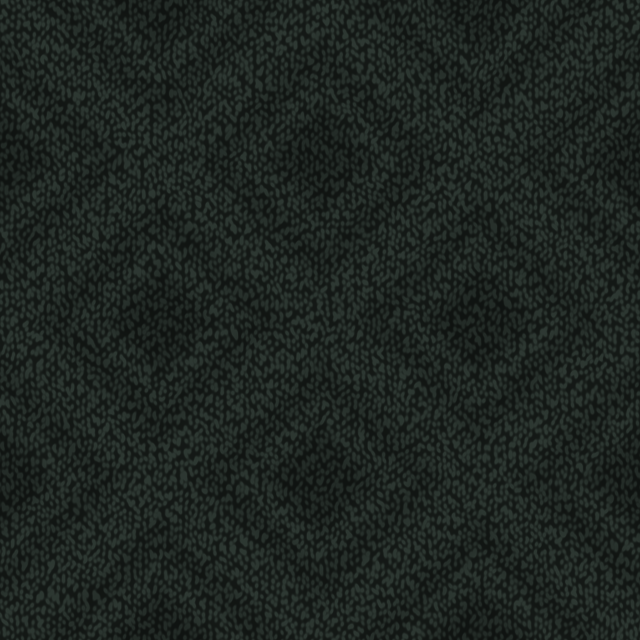
Give the GLSL for this texture, as a three.js fragment shader.

```glsl
// Dark green pebbled cloth with a soft pattern of nested diamonds.
// Staggered columns of soft, slightly slanted blobs form the upright grains;
// the distance to the nearest diamond centre sets the tone of the bands.
#define GAP_COLOR vec3(0.072, 0.089, 0.079)
#define GRAIN_COLOR vec3(0.166, 0.205, 0.184)
#define GRAIN_COUNT vec2(126.0, 86.0)
#define GRAIN_JITTER 0.50
#define GRAIN_SLANT 0.80
#define GRAIN_VARIATION 0.25
#define GRAIN_TIGHTNESS 6.0
#define DIAMOND_PITCH 0.5
#define CORE_TONE 0.83
#define DARK_TONE 0.91
#define LIGHT_TONE 1.06
#define MOTTLE 0.05

varying vec2 vUv;

// Sine-free hash: two values from 0 to 1 per cell
vec2 hash2(vec2 p) {
  vec3 q = fract(p.xyx * vec3(0.1031, 0.1030, 0.0973));
  q += dot(q, q.yzx + 33.33);
  return fract((q.xx + q.yz) * q.zy);
}

float valueNoise(vec2 p) {
  vec2 cell = floor(p);
  vec2 f = fract(p);
  f = f * f * (3.0 - 2.0 * f);
  float low = mix(hash2(cell).x, hash2(cell + vec2(1.0, 0.0)).x, f.x);
  float high = mix(hash2(cell + vec2(0.0, 1.0)).x, hash2(cell + 1.0).x, f.x);
  return mix(low, high, f.y);
}

// Sum of soft blobs, so that close grains melt into each other
float grainHeight(vec2 p) {
  float height = 0.0;
  for (int i = -1; i <= 1; i++) {
    float column = floor(p.x) + float(i);
    float stagger = 0.5 * mod(column, 2.0);
    float row = floor(p.y - stagger);
    for (int j = -1; j <= 1; j++) {
      vec2 cell = vec2(column, row + float(j));
      vec2 center = cell + vec2(0.5, 0.5 + stagger);
      center += GRAIN_JITTER * (hash2(cell + 17.0) - 0.5);
      vec2 traits = hash2(cell + 211.0) - 0.5;
      vec2 d = p - center;
      d.x += GRAIN_SLANT * traits.x * d.y;
      float strength = 1.0 + GRAIN_VARIATION * traits.y;
      height += strength * exp(-GRAIN_TIGHTNESS * dot(d, d));
    }
  }
  return height;
}

// Dark core, light ring, dark ring and light lattice
float diamondTone(vec2 uv) {
  vec2 diagonal = vec2(uv.x + uv.y, uv.x - uv.y) / DIAMOND_PITCH;
  vec2 local = abs(fract(diagonal) - 0.5);
  float d = 2.0 * max(local.x, local.y);
  d += 0.04 * (valueNoise(uv * 70.0) - 0.5);
  float tone = mix(CORE_TONE, LIGHT_TONE, smoothstep(0.22, 0.46, d));
  tone = mix(tone, DARK_TONE, smoothstep(0.47, 0.64, d));
  return mix(tone, LIGHT_TONE, smoothstep(0.67, 0.87, d));
}

void main() {
  // Gentle bending keeps the grain columns from looking ruled
  vec2 bend = vec2(valueNoise(vUv * 22.0), valueNoise(vUv * 22.0 + 71.0)) - 0.5;
  float height = grainHeight(vUv * GRAIN_COUNT + 0.6 * bend);

  // Light grains over dark gaps, toned by the diamonds and a faint mottle
  vec3 color = mix(GAP_COLOR, GRAIN_COLOR, smoothstep(0.12, 0.95, height));
  float mottle = 1.0 + MOTTLE * (valueNoise(vUv * 27.0 + 9.0) - 0.5);
  gl_FragColor = vec4(color * diamondTone(vUv) * mottle, 1.0);
}
```
